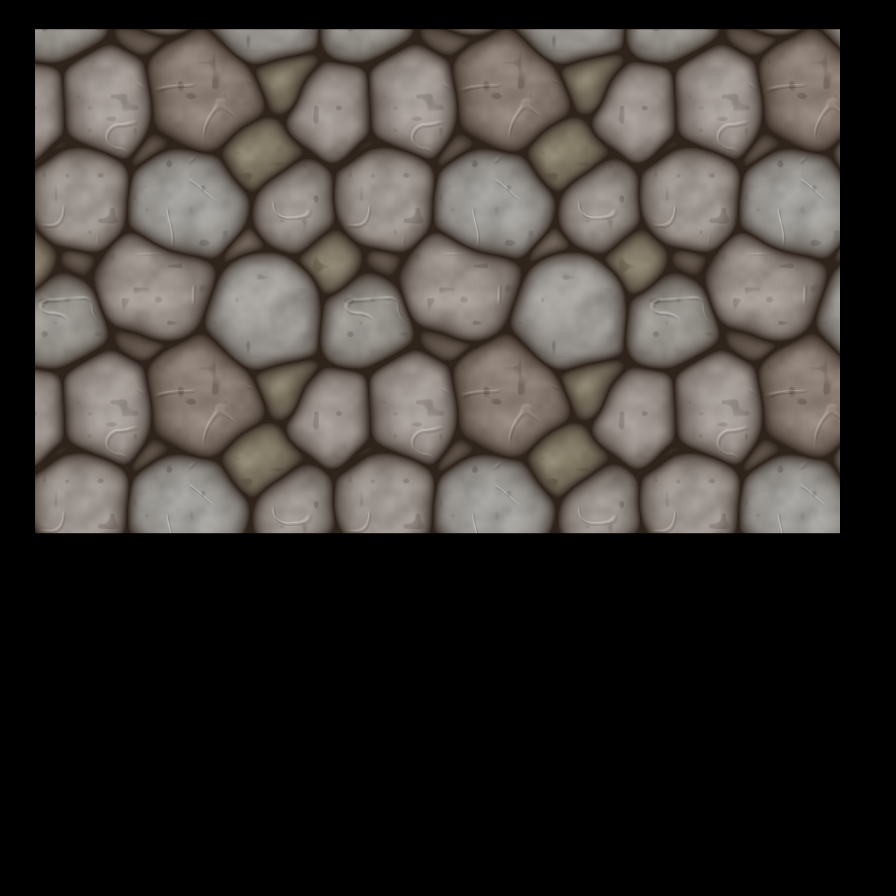
This texture is drawn by a WebGL 1 fragment shader. Its source:

```glsl
precision highp float;
// Painted cobblestone wall: a panel of rounded stones on a black ground.
// Stones are cells of a weighted Voronoi diagram over a 3 by 3 staggered
// lattice plus smaller filler stones, so the pattern tiles every 3 cells.
uniform vec2 u_resolution;

const float PERIOD = 3.0;        // cells per repeat
const float CELL = 0.1137;       // cell size on the canvas
const float ROUNDING = 24.0;     // higher means sharper stone corners
const vec2 PANEL_MIN = vec2(0.0391, 0.4049);
const vec2 PANEL_MAX = vec2(0.9375, 0.9674);
const vec3 JOINT = vec3(0.185, 0.140, 0.110);
const vec3 COOL_GREY = vec3(0.635, 0.635, 0.620);
const vec3 ROSE_GREY = vec3(0.665, 0.630, 0.610);
const vec3 BROWN = vec3(0.555, 0.505, 0.465);
const vec3 TAN = vec3(0.580, 0.545, 0.465);

float hash(vec2 p) {
    return fract(sin(dot(p, vec2(127.1, 311.7))) * 43758.5453);
}

vec2 wrap(vec2 id, float period) {
    return floor(mod(id + 0.5, period));
}

// Value noise that repeats after a whole number of lattice steps
float noise(vec2 p, float period) {
    vec2 i = floor(p), f = fract(p);
    f = f * f * (3.0 - 2.0 * f);
    float a = hash(wrap(i, period));
    float b = hash(wrap(i + vec2(1.0, 0.0), period));
    float c = hash(wrap(i + vec2(0.0, 1.0), period));
    float d = hash(wrap(i + 1.0, period));
    return mix(mix(a, b, f.x), mix(c, d, f.x), f.y);
}

float tileNoise(vec2 g, float freq) {
    return noise(g * freq, PERIOD * freq);
}

// Cosine with the length of one repeat
float wave(float a) {
    return cos(6.2831853 * a / PERIOD);
}

// Stone centre in xy and weight in z; filler is 0 for large, 1 for small
vec3 stone(vec2 id, float filler) {
    float c = id.x, r = wrap(id, PERIOD).y;
    if (filler < 0.5) {
        float dx = (0.11 + 0.08 * wave(r)) * wave(c - 2.1 + 0.4 * r);
        float dy = (0.12 + 0.10 * wave(r - 2.05)) * wave(c - 2.3 + 0.37 * r);
        float stagger = fract(0.28 + 0.73 * r);
        return vec3(id + vec2(stagger + dx, dy), 0.25 + 0.09 * wave(c - 0.7));
    }
    float sx = 0.34 * wave(r - 1.05) - 0.05;
    float dx = (0.22 + 0.20 * wave(r - 1.3)) * wave(c - 0.35 - 1.05 * r);
    float dy = (0.13 + 0.14 * wave(r - 1.8)) * wave(c - 2.3);
    float weight = 0.04 + 0.07 * wave(c - 1.9) - 0.02 * r;
    return vec3(id + vec2(sx + dx, 0.5 + dy), weight);
}

float power(vec2 g, vec3 s) {
    vec2 d = g - s.xy;
    return dot(d, d) - s.z;
}

// Distance to the rounded edge in x, stone id in yz, filler flag in w
vec4 stoneField(vec2 g) {
    vec2 base = floor(g), bestId = base;
    float best = 1e3, bestKind = 0.0, sum = 0.0;
    for (int k = 0; k < 2; k++)
    for (int j = -1; j <= 2; j++)
    for (int i = -2; i <= 2; i++) {
        vec2 id = base + vec2(float(i), float(j));
        float d = power(g, stone(id, float(k)));
        if (d < best) { best = d; bestId = id; bestKind = float(k); }
    }
    vec3 own = stone(bestId, bestKind);
    for (int k = 0; k < 2; k++)
    for (int j = -1; j <= 2; j++)
    for (int i = -2; i <= 2; i++) {
        vec3 s = stone(base + vec2(float(i), float(j)), float(k));
        float gap = length(s.xy - own.xy);
        if (gap > 0.001) sum += exp(-ROUNDING * (power(g, s) - best) / (2.0 * gap));
    }
    float edge = max(-log(max(sum, 1e-9)) / ROUNDING, 0.0);
    return vec4(edge, wrap(bestId, PERIOD), bestKind);
}

vec3 stoneColor(vec2 id, float filler) {
    float pick = hash(id + 7.3 * filler + 2.0);
    float warm = clamp(wave(id.x - 1.0) * wave(id.y), 0.0, 1.0);
    vec3 large = mix(mix(COOL_GREY, ROSE_GREY, pick), BROWN, warm);
    return mix(large, mix(BROWN, TAN, wave(id.x - 2.0) * 0.5 + 0.5), filler);
}

// Brush mottling, bevelled relief, pale scratches and dark pits
float wear(vec2 g) {
    vec2 toLight = vec2(-0.035, -0.05);
    float mottle = 0.06 * (tileNoise(g, 4.0) - 0.5) + 0.04 * (tileNoise(g, 13.0) - 0.5);
    float relief = 0.16 * (tileNoise(g, 5.0) - tileNoise(g + toLight, 5.0));
    float mask = smoothstep(0.56, 0.74, tileNoise(g + 1.37, 4.0));
    float line = abs(tileNoise(g, 3.0) - 0.5);
    float shadow = abs(tileNoise(g + toLight * 0.5, 3.0) - 0.5);
    float scratch = 0.10 * smoothstep(0.03, 0.0, line) - 0.07 * smoothstep(0.03, 0.0, shadow);
    float pit = smoothstep(0.84, 0.95, tileNoise(g + 0.61, 9.0));
    return mottle + relief + mask * scratch - 0.09 * pit;
}

void main() {
    vec2 uv = gl_FragCoord.xy / u_resolution;
    vec2 g = vec2(uv.x - 0.0938, 0.8861 - uv.y) / CELL;
    vec2 wobble = vec2(tileNoise(g, 3.0), tileNoise(g + 0.5, 3.0)) - 0.5;
    vec4 field = stoneField(g + 0.10 * wobble);

    // Stone faces fade through a brown rim into the joints
    float face = 1.0 - exp(-field.x / 0.085);
    vec3 color = mix(JOINT, stoneColor(field.yz, field.w), face);
    color += wear(g) * smoothstep(0.02, 0.14, field.x);

    // Panel cut out of the black ground
    vec2 inset = min(uv - PANEL_MIN, PANEL_MAX - uv) * u_resolution;
    float panel = clamp(min(inset.x, inset.y) + 0.5, 0.0, 1.0);
    gl_FragColor = vec4(color * panel, 1.0);
}
```
